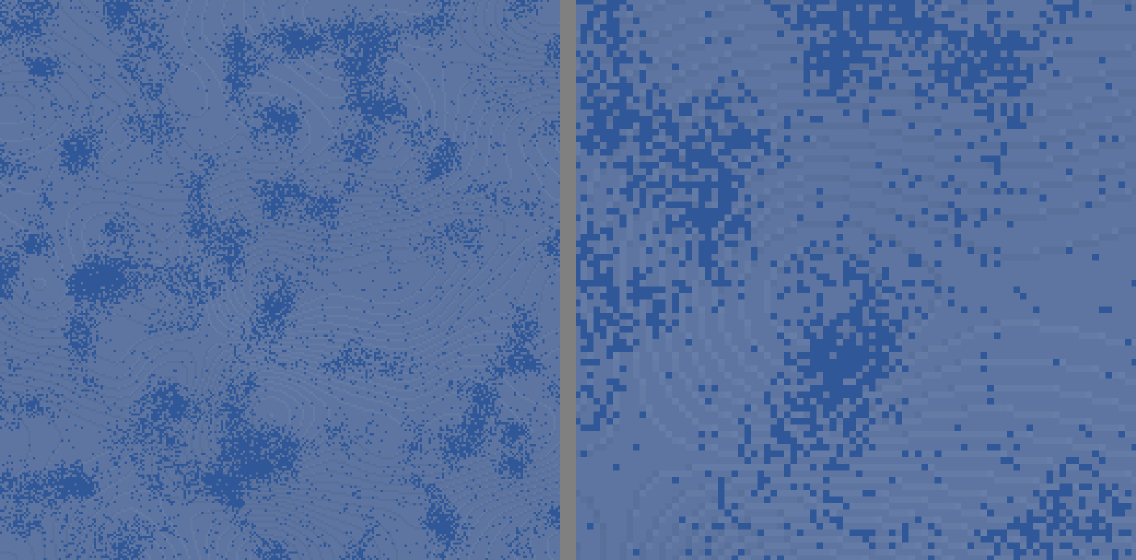
Left, the full canvas; right, a detail of the centre.
Write a WebGL 2 fragment shader that draws this texture.

```glsl
#version 300 es
precision highp float;

// Blue-grey ground sprinkled with square dark blue grains that gather in
// soft clumps: a hash per grid cell is tested against a noise density.
// Faint embossed contour lines come from a terraced, smoother height field.

uniform vec2 u_resolution;
out vec4 fragColor;

const vec3 GROUND_COLOR = vec3(0.37, 0.46, 0.63);
const vec3 GRAIN_COLOR = vec3(0.19, 0.345, 0.60);

const float GRID = 256.0;          // grain cells across the canvas
const float CLUMP_FREQ = 14.0;     // clump lattice cells across the canvas
const float CLUMP_DETAIL = 0.35;   // share of the finer clump octave
const float DENSITY_LOW = 0.43;    // noise value where clumps begin
const float DENSITY_HIGH = 0.95;   // noise value where clumps are solid
const float STRAY_DENSITY = 0.03;  // lone grains between the clumps

const float HEIGHT_FREQ = 4.0;     // relief lattice cells across the canvas
const float HEIGHT_DETAIL = 0.2;   // share of the finer relief octave
const float TERRACES = 28.0;       // contour levels
const float EMBOSS = 0.022;        // brightness of one contour step
const int SUBSAMPLES = 2;          // antialiasing samples per axis

float hash(vec2 cell, uint seed) {
  uvec2 q = uvec2(ivec2(cell) + 4096);
  uint h = q.x * 1597334677u ^ q.y * 3812015801u ^ seed * 2654435769u;
  h = (h ^ (h >> 16)) * 2246822519u;
  h = (h ^ (h >> 13)) * 3266489917u;
  h ^= h >> 16;
  return float(h >> 8) / 16777216.0;
}

float valueNoise(vec2 p, uint seed) {
  vec2 cell = floor(p);
  vec2 f = fract(p);
  f = f * f * (3.0 - 2.0 * f);
  float bottom = mix(hash(cell, seed), hash(cell + vec2(1, 0), seed), f.x);
  float top = mix(hash(cell + vec2(0, 1), seed), hash(cell + vec2(1, 1), seed), f.x);
  return mix(bottom, top, f.y);
}

// Two octaves, the finer one shifted off the coarse lattice
float twoOctaves(vec2 p, float detail, uint seed) {
  return mix(valueNoise(p, seed), valueNoise(p * 2.0 + 0.37, seed + 1u), detail);
}

float terrace(vec2 cell) {
  vec2 p = (cell + 0.5) / GRID * HEIGHT_FREQ;
  return floor(twoOctaves(p, HEIGHT_DETAIL, 11u) * TERRACES);
}

// Signed step towards the right and upper neighbours
float contourLight(vec2 cell) {
  float here = terrace(cell);
  float slope = 2.0 * here - terrace(cell + vec2(1, 0)) - terrace(cell + vec2(0, 1));
  return clamp(slope, -1.5, 1.5);
}

float grain(vec2 cell) {
  vec2 p = (cell + 0.5) / GRID * CLUMP_FREQ;
  float clump = smoothstep(DENSITY_LOW, DENSITY_HIGH, twoOctaves(p, CLUMP_DETAIL, 3u));
  float density = mix(STRAY_DENSITY, 1.0, clump);
  return step(hash(cell, 7u), density);
}

vec3 surface(vec2 uv) {
  vec2 cell = floor(uv * GRID);
  float covered = grain(cell);
  vec3 ground = GROUND_COLOR + EMBOSS * contourLight(cell);
  return mix(ground, GRAIN_COLOR, covered);
}

void main() {
  // Average a small sample grid to smooth cell edges at any canvas size
  vec3 sum = vec3(0.0);
  for (int y = 0; y < SUBSAMPLES; y++) {
    for (int x = 0; x < SUBSAMPLES; x++) {
      vec2 offset = (vec2(x, y) + 0.5) / float(SUBSAMPLES) - 0.5;
      sum += surface((gl_FragCoord.xy + offset) / u_resolution.y);
    }
  }
  fragColor = vec4(sum / float(SUBSAMPLES * SUBSAMPLES), 1.0);
}
```
